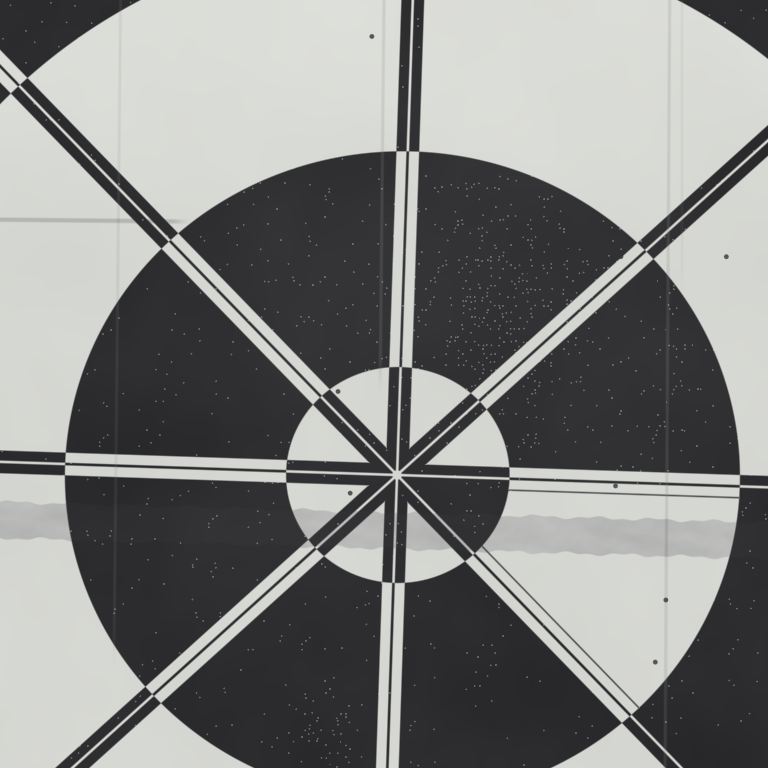
This background is drawn by a three.js fragment shader. Its source:

```glsl
varying vec2 vUv;

const vec3 PAPER = vec3(0.835, 0.842, 0.822);
const vec3 INK_LIGHT = vec3(0.205, 0.205, 0.213);
const vec3 INK_DEEP = vec3(0.142, 0.142, 0.152);
const vec3 TAPE = vec3(0.71, 0.715, 0.71);

const vec2 HUB = vec2(0.517, 0.3815);
const vec2 INNER_CENTER = vec2(0.518, 0.3815);
const vec2 INNER_RADIUS = vec2(0.1455, 0.1406);
const vec2 MIDDLE_CENTER = vec2(0.524, 0.380);
const vec2 MIDDLE_RADIUS = vec2(0.4395, 0.423);
const vec2 OUTER_CENTER = vec2(0.5326, 0.3815);
const vec2 OUTER_RADIUS = vec2(0.7318, 0.704);

const float SPOKE_TILT = -1.9;   // degrees
const float SPOKE_SKEW = 1.05;   // degrees added to the diagonals
const float SPOKE_HALF = 0.0148;
const float LINE_HALF = 0.0017;
const float OUTLINE_HALF = 0.0010;
const float HUB_DOT = 0.006;
const float SOFT = 0.0013;
const float TAPE_HALF = 0.0235;

float inside(float d) {
  return 1.0 - smoothstep(-SOFT, SOFT, d);
}

// -1 within the ellipse, +1 beyond it
float ellipseSign(vec2 p, vec2 center, vec2 radius) {
  float d = (length((p - center) / radius) - 1.0) * min(radius.x, radius.y);
  return 1.0 - 2.0 * inside(d);
}

vec2 hash2(vec2 p) {
  p = vec2(dot(p, vec2(127.1, 311.7)), dot(p, vec2(269.5, 183.3)));
  return fract(sin(p) * 43758.5);
}

// One small dot in a share of the cells
float specks(vec2 p, float cells, float share, float size) {
  vec2 cell = floor(p * cells);
  vec2 rnd = hash2(cell);
  float d = length(fract(p * cells) - 0.25 - 0.5 * rnd);
  float present = step(hash2(cell + 17.0).x, share);
  return present * (1.0 - smoothstep(0.5 * size, size, d));
}

float mottle(vec2 p) {
  float sum = 0.0;
  float weight = 0.5;
  for (int i = 0; i < 4; i++) {
    sum += weight * sin(p.x * 9.0 + 1.7 * sin(p.y * 7.0)) * cos(p.y * 8.0 + p.x * 3.0);
    p = mat2(1.5, 1.2, -1.2, 1.5) * p + 3.1;
    weight *= 0.55;
  }
  return sum;
}

float crease(float x, float at, float halfWidth) {
  return 1.0 - smoothstep(0.4 * halfWidth, halfWidth + SOFT, abs(x - at));
}

float patchGlow(vec2 p, vec2 center, vec2 size) {
  vec2 q = (p - center) / size;
  return exp(-dot(q, q));
}

void main() {
  vec2 p = vUv;
  vec2 fromHub = p - HUB;

  // Alternating rings: +1 is paper, -1 is ink
  float ring = -ellipseSign(p, INNER_CENTER, INNER_RADIUS)
             * ellipseSign(p, MIDDLE_CENTER, MIDDLE_RADIUS)
             * ellipseSign(p, OUTER_CENTER, OUTER_RADIUS);

  // Four lines through the hub form eight spokes
  float band = 0.0;
  float core = 0.0;
  float outline = 0.0;
  float wedge = 1.0;
  for (int i = 0; i < 4; i++) {
    float k = float(i);
    float angle = radians(SPOKE_TILT + 45.0 * k - SPOKE_SKEW * sin(1.5708 * k));
    float side = dot(fromHub, vec2(-sin(angle), cos(angle)));
    float d = abs(side);
    band = max(band, inside(d - SPOKE_HALF));
    core = max(core, inside(d - LINE_HALF));
    outline = max(outline, inside(abs(d - SPOKE_HALF) - OUTLINE_HALF));
    if (i == 0 || i == 3) wedge *= inside(side);
  }

  // The lower right wedge swaps its tones
  float tone = ring * (1.0 - 2.0 * wedge);
  tone = mix(tone, -ring, band);
  tone = mix(tone, ring, core);
  tone = mix(tone, -1.0, 0.8 * outline * wedge * step(ring, 0.0));
  tone = mix(tone, 1.0, inside(length(fromHub) - HUB_DOT));
  float paperMask = 0.5 + 0.5 * tone;

  // Worn ink and paper
  float cloud = mottle(p);
  float sheen = patchGlow(p, vec2(0.62, 0.62), vec2(0.32, 0.28));
  vec3 ink = mix(INK_DEEP, INK_LIGHT, clamp(0.45 + 0.35 * cloud + 0.55 * sheen, 0.0, 1.0));
  vec3 paper = PAPER + 0.012 * cloud + 0.025 * smoothstep(0.6, 1.0, p.y);

  // Horizontal grey tape and a faint crease at the left
  float tapeY = p.y - (0.323 - 0.027 * p.x);
  float ragged = 0.0015 * sin(p.x * 83.0) + 0.001 * sin(p.x * 211.0);
  float tape = inside(abs(tapeY) - TAPE_HALF - ragged);
  vec3 tapeTone = TAPE + 0.035 * mottle(p * vec2(4.0, 9.0));
  paper = mix(paper, tapeTone, 0.92 * tape);
  ink += 0.012 * tape;
  float scratch = crease(p.y, 0.714 - 0.01 * p.x, 0.003) * (1.0 - smoothstep(0.22, 0.25, p.x));
  paper -= 0.13 * scratch;

  // Vertical film edges
  float film = 0.7 * crease(p.x, 0.152 + 0.01 * (p.y - 0.5), 0.0018) * smoothstep(0.12, 0.2, p.y);
  film = max(film, crease(p.x, 0.498 + 0.01 * (p.y - 0.8), 0.002) * smoothstep(0.48, 0.54, p.y));
  film = max(film, crease(p.x, 0.869 + 0.006 * (p.y - 0.5), 0.002));
  film = max(film, 0.5 * crease(p.x, 0.888, 0.0015) * smoothstep(0.6, 0.7, p.y));
  paper -= 0.065 * film;
  ink += 0.07 * film;

  // Chips in the ink and a few dark marks on the paper
  float wear = patchGlow(p, vec2(0.66, 0.58), vec2(0.12, 0.14));
  wear = max(wear, patchGlow(p, vec2(0.875, 0.57), vec2(0.014, 0.10)));
  wear = max(wear, patchGlow(p, vec2(0.43, 0.04), vec2(0.04, 0.05)));
  ink += 0.22 * specks(p, 190.0, 0.03 + 0.22 * wear, 0.32);
  float marks = specks(p + 0.03, 22.0, 0.012, 0.09);
  paper = mix(paper, INK_LIGHT, 0.8 * marks);

  gl_FragColor = vec4(mix(ink, paper, paperMask), 1.0);
}
```
